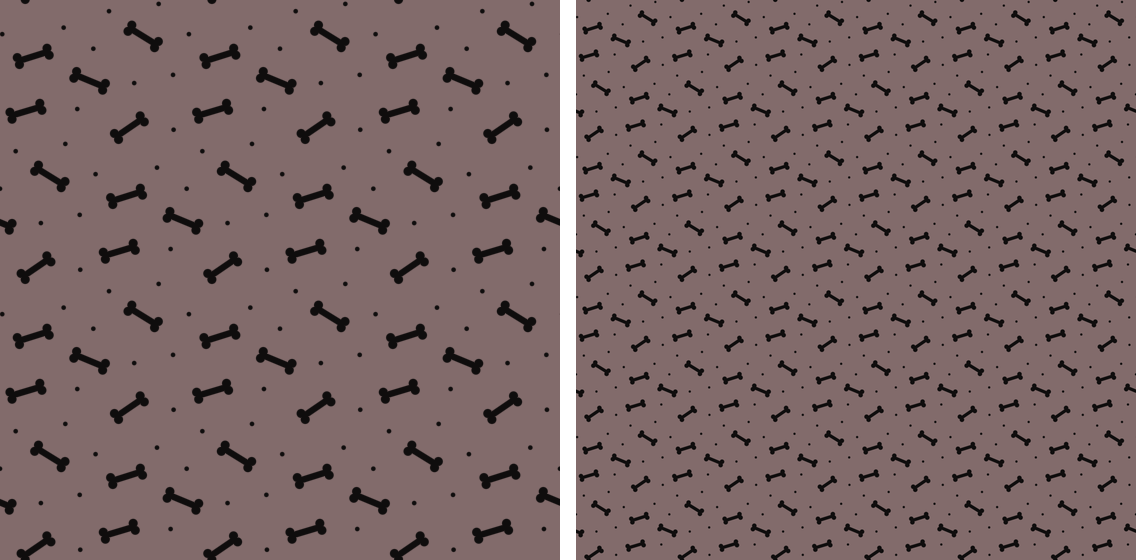
Left: one tile. Right: repeated 2 by 2.
Give the GLSL for this pattern, as a three.js fragment shader.

```glsl
// Dark dog bones and small dots scattered on dusty mauve, in a half-drop repeat.
varying vec2 vUv;

const float TILES_ACROSS = 3.0;
const vec2 TILE = vec2(1.0, 1.5);   // lengths below are in tile widths
const vec3 MAUVE = vec3(0.51, 0.42, 0.42);
const vec3 INK = vec3(0.06, 0.05, 0.05);

// Offset from the nearest copy on a rectangular grid
vec2 wrapTile(vec2 d) {
  return d - TILE * floor(d / TILE + 0.5);
}

// Offset from the nearest copy, with a second grid shifted by half a tile
vec2 halfDrop(vec2 d) {
  vec2 a = wrapTile(d);
  vec2 b = wrapTile(d + 0.5 * TILE);
  return dot(a, a) < dot(b, b) ? a : b;
}

vec2 rotate(vec2 v, float angle) {
  float c = cos(angle), s = sin(angle);
  return vec2(c * v.x + s * v.y, c * v.y - s * v.x);
}

// Straight shaft with two round knobs at each end, folded into one quadrant
float bone(vec2 p, vec2 center, float angle) {
  const vec2 knobCenter = vec2(0.0835, 0.0195);
  const float knobRadius = 0.0242;
  const float shaftHalfWidth = 0.0172;
  vec2 q = abs(rotate(halfDrop(p - center), angle));
  float knob = length(q - knobCenter) - knobRadius;
  float shaft = max(q.x - knobCenter.x, q.y - shaftHalfWidth);
  return min(knob, shaft);
}

float speck(vec2 p, vec2 center) {
  const float radius = 0.0122;
  return length(halfDrop(p - center)) - radius;
}

// The five tilted bones of one motif
float bones(vec2 p) {
  float d = bone(p, vec2(0.767, 1.305), -0.553);
  d = min(d, bone(p, vec2(0.178, 1.198), 0.305));
  d = min(d, bone(p, vec2(0.480, 1.067), -0.393));
  d = min(d, bone(p, vec2(0.139, 0.904), 0.290));
  return min(d, bone(p, vec2(0.693, 0.816), 0.600));
}

// The nine dots between them
float specks(vec2 p) {
  float d = speck(p, vec2(0.584, 1.440));
  d = min(d, speck(p, vec2(0.341, 1.352)));
  d = min(d, speck(p, vec2(0.012, 1.317)));
  d = min(d, speck(p, vec2(0.500, 1.239)));
  d = min(d, speck(p, vec2(0.927, 1.099)));
  d = min(d, speck(p, vec2(0.719, 1.055)));
  d = min(d, speck(p, vec2(0.414, 0.916)));
  d = min(d, speck(p, vec2(0.930, 0.805)));
  return min(d, speck(p, vec2(0.350, 0.729)));
}

void main() {
  vec2 p = vUv * TILES_ACROSS;
  float edge = 0.8 * fwidth(p.x);
  float d = min(bones(p), specks(p));
  gl_FragColor = vec4(mix(INK, MAUVE, smoothstep(-edge, edge, d)), 1.0);
}
```
